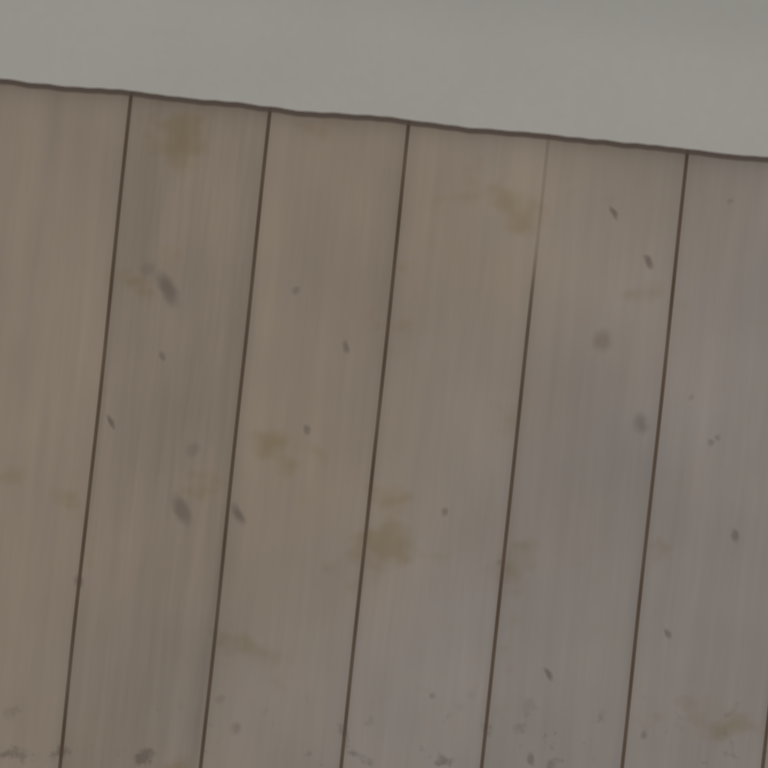
This texture is drawn by a Shadertoy shader. Its source:

```glsl
#define BOARD_WIDTH 0.183
#define FIRST_SEAM 0.078
#define BOARD_LEAN 0.106
#define SEAM_WIDTH 0.0045
#define WALL_BASE 0.896
#define WALL_SLOPE 0.102
#define KNOT_COUNT 30
#define GRAIN_AMOUNT 0.035
#define WOOD_COLOR vec3(0.505, 0.460, 0.408)
#define GREY_COLOR vec3(0.490, 0.460, 0.435)
#define WALL_COLOR vec3(0.580, 0.570, 0.545)
#define SEAM_COLOR vec3(0.285, 0.235, 0.195)

vec2 hash2(vec2 p) {
    vec3 q = fract(p.xyx * vec3(0.1031, 0.1030, 0.0973));
    q += dot(q, q.yzx + 33.33);
    return fract((q.xx + q.yz) * q.zy);
}

float cornerSlope(vec2 cell, vec2 offset) {
    return dot(hash2(cell + 57.0) * 2.0 - 1.0, offset);
}

float gradientNoise(vec2 p) {
    vec2 i = floor(p), f = p - i;
    vec2 u = f * f * f * (f * (f * 6.0 - 15.0) + 10.0);
    vec2 e = vec2(0.0, 1.0);
    return mix(mix(cornerSlope(i, f), cornerSlope(i + e.yx, f - e.yx), u.x),
               mix(cornerSlope(i + e.xy, f - e.xy), cornerSlope(i + e.yy, f - e.yy), u.x), u.y);
}

float fbm(vec2 p) {
    float sum = 0.0, gain = 1.0;
    for (int i = 0; i < 4; i++) {
        sum += gain * gradientNoise(p);
        p = p * 2.03 + 17.1;
        gain *= 0.5;
    }
    return sum;
}

// Soft-edged line of given width around distance zero
float line(float dist, float width, float blur) {
    return 1.0 - smoothstep(0.5 * width - blur, 0.5 * width + blur, abs(dist));
}

// Dark knots and specks, stretched along the grain
float knots(vec2 p) {
    float shade = 0.0;
    for (int i = 0; i < KNOT_COUNT; i++) {
        vec2 spot = hash2(vec2(float(i) + 3.0, 11.0));
        vec2 shape = hash2(vec2(float(i) + 5.0, 47.0));
        spot.y = 0.75 * pow(spot.y, 1.5);
        float size = mix(0.005, 0.016, pow(shape.x, 5.0));
        vec2 d = p - spot;
        d.x += (shape.y - 0.4) * 0.8 * d.y;
        d += 0.004 * gradientNoise(p * 70.0);
        float r = length(d / vec2(size, size * mix(0.8, 1.9, shape.y)));
        shade = max(shade, (1.0 - smoothstep(0.2, 1.3, r)) * mix(0.3, 0.95, shape.y));
    }
    return shade;
}

vec3 floorColor(vec2 uv, float blur) {
    float across = (uv.x - BOARD_LEAN * uv.y - FIRST_SEAM) / BOARD_WIDTH;
    across += 0.012 * gradientNoise(vec2(floor(across + 0.5) * 9.0, uv.y * 3.0));
    float board = floor(across), seam = floor(across + 0.5);
    vec2 grain = vec2(across * BOARD_WIDTH + board * 3.7, uv.y);

    // Board tone, with the second board the darkest
    float tone = 1.0 + 0.035 * (hash2(vec2(board + 20.0, 8.0)).x - 0.5);
    tone -= board == 0.0 ? 0.055 : 0.0;
    float cool = smoothstep(0.75, 1.35, uv.x + 0.75 * (1.0 - uv.y) + 0.25 * fbm(uv * 4.0));
    vec3 color = mix(WOOD_COLOR, GREY_COLOR, cool) * tone;

    // Long streaks, fine fibres and broad wear
    float streak = fbm(grain * vec2(38.0, 2.2)) + 0.5 * fbm(grain * vec2(120.0, 8.0));
    color *= 1.0 + GRAIN_AMOUNT * streak * (board == 0.0 ? 1.7 : 1.0);
    color *= 1.0 + 0.06 * fbm(uv * vec2(5.0, 4.0) + 9.0);
    float stain = smoothstep(0.25, 0.65, fbm(uv * vec2(7.0, 9.0) + 31.0));
    color = mix(color, color * vec3(0.93, 0.91, 0.84), stain);

    // Knots, pale scuffs and grime near the lower edge
    color = mix(color, vec3(0.34, 0.30, 0.28), 0.65 * knots(uv));
    float scuff = smoothstep(0.75, 0.95, fbm(grain * vec2(45.0, 16.0) + 70.0));
    color += 0.07 * scuff;
    float grime = smoothstep(0.25, 0.7, fbm(uv * 30.0)) * (1.0 - smoothstep(0.0, 0.13, uv.y));
    color *= 1.0 - 0.18 * grime;

    // Seams; the fifth one closes up towards the wall
    float dist = (across - seam) * BOARD_WIDTH;
    float strength = seam == 3.0 ? 1.0 - 0.8 * smoothstep(0.55, 0.7, uv.y) : 1.0;
    strength *= 0.85 + 0.3 * gradientNoise(vec2(seam * 5.0, uv.y * 12.0));
    color *= 1.0 - 0.10 * strength * exp(-abs(dist) / 0.006);
    return mix(color, SEAM_COLOR, strength * line(dist, SEAM_WIDTH, blur));
}

void mainImage(out vec4 fragColor, in vec2 fragCoord) {
    vec2 uv = fragCoord / iResolution.y;
    float blur = max(0.0016, 0.8 / iResolution.y);

    // Signed height above the uneven foot of the wall
    float height = uv.y - WALL_BASE + WALL_SLOPE * uv.x;
    height -= 0.005 * gradientNoise(vec2(uv.x * 9.0, 4.0)) + 0.002 * gradientNoise(vec2(uv.x * 40.0, 7.0));

    vec3 wall = WALL_COLOR * (1.0 + 0.025 * fbm(uv * 4.0 + 40.0) + 0.01 * fbm(uv * 60.0));
    wall *= 1.0 - 0.04 * smoothstep(0.1, 0.2, height);
    vec3 color = mix(floorColor(uv, blur), wall, smoothstep(-blur, blur, height));

    // Dark gap and soft shadow below the wall
    float below = max(-height, 0.0);
    color *= 1.0 - 0.22 * exp(-below / 0.014) * step(height, 0.0);
    color = mix(color, vec3(0.29, 0.25, 0.23), 0.85 * line(height + 0.002, 0.007, 0.0025));
    fragColor = vec4(color, 1.0);
}
```
